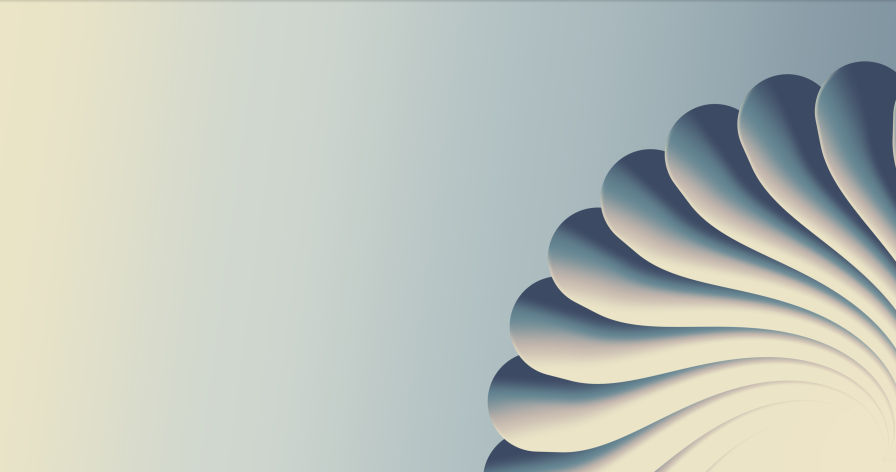
This background is drawn by a WebGL 1 fragment shader. Its source:

```glsl
precision highp float;

uniform vec2 u_resolution;

const float PI = 3.14159265;
const float STEP = 2.0 * PI / 28.0;   // angle between petals
const float RING = 0.743;             // distance of petal caps from the hub
const float CAP = 0.106;              // radius of a petal cap
const float BEND_START = 0.92;        // ring fraction where the swirl begins
const float BEND = 2.13;
const float PHASE = 0.172;

const vec3 CREAM = vec3(0.92, 0.895, 0.78);
const vec3 BLUSH = vec3(0.77, 0.715, 0.68);
const vec3 TEAL = vec3(0.40, 0.53, 0.58);
const vec3 NAVY = vec3(0.24, 0.29, 0.39);
const vec3 SAGE = vec3(0.81, 0.84, 0.81);
const vec3 MIST = vec3(0.69, 0.75, 0.76);
const vec3 SLATE = vec3(0.50, 0.58, 0.63);

// Wide horizontal wash, slightly slanted
vec3 backdrop(vec2 uv) {
    float t = uv.x + 0.07 * (0.5 - uv.y);
    vec3 color = mix(CREAM, SAGE, smoothstep(-0.02, 0.32, t));
    color = mix(color, MIST, smoothstep(0.28, 0.60, t));
    color = mix(color, SLATE, smoothstep(0.52, 1.04, t));
    return color * (1.0 - 0.12 * smoothstep(0.993, 1.0, uv.y));
}

// Angle of the lower petal edge at ring fraction s
float edgeAngle(float s) {
    float inward = max(BEND_START - s, 0.0);
    return -asin(CAP / RING) + BEND * inward * inward;
}

// Signed distance: round cap outside, swirling edge inside
float petalDistance(float s, float angle) {
    vec2 p = s * RING * vec2(cos(angle), sin(angle));
    float cap = length(p - vec2(RING, 0.0)) - CAP;
    float slope = 2.0 * BEND * s * max(BEND_START - s, 0.0);
    float body = (edgeAngle(s) - angle) * s * RING / sqrt(1.0 + slope * slope);
    float tangent = sqrt(1.0 - CAP * CAP / (RING * RING));
    return s < tangent ? body : cap;
}

// Ramp from lit cream to deep shade
vec3 petalRamp(float shade) {
    vec3 color = mix(CREAM, BLUSH, smoothstep(0.05, 0.36, shade));
    color = mix(color, TEAL, smoothstep(0.28, 0.62, shade));
    return mix(color, NAVY, smoothstep(0.55, 1.0, shade));
}

vec3 petalColor(float s, float across, float turn, float dist) {
    float shade = 0.7 * across + 1.1 * (s - 1.0) + 0.5 * turn;
    shade += 0.3 * min(s, 1.0) * smoothstep(0.55, 1.0, across);
    vec3 color = petalRamp(shade);
    float rim = smoothstep(-0.009, 0.0, dist) * (1.0 - smoothstep(0.1, 0.45, across));
    return mix(color, CREAM, 0.55 * rim);
}

void main() {
    vec2 uv = gl_FragCoord.xy / u_resolution;
    float aspect = u_resolution.x / u_resolution.y;
    float pixel = 1.0 / u_resolution.y;
    vec3 color = backdrop(uv);

    // Polar position around the hub, measured from its left side
    vec2 p = vec2(uv.x * aspect, uv.y) - vec2(aspect - 0.027, 0.022);
    float s = length(p) / RING;
    float angle = atan(p.y, -p.x);
    float turn = clamp((angle - PHASE) / (0.5 * PI - PHASE), -0.2, 1.2);
    float edge = edgeAngle(s);
    float index = floor((angle - PHASE - edge) / STEP);

    // Neighbouring petals, lowest layer first
    for (int k = -1; k <= 1; k++) {
        float local = angle - PHASE - (index + float(k)) * STEP;
        float dist = petalDistance(s, local);
        float cover = 1.0 - smoothstep(-0.7 * pixel, 0.7 * pixel, dist);
        float across = max((local - edge) / STEP, 0.0);
        color = mix(color, petalColor(s, across, turn, dist), cover);
    }

    // Warm glow at the hub
    float glow = exp(-9.0 * s * s);
    color = mix(color, CREAM + vec3(0.02, 0.0, 0.0), 0.75 * glow);

    gl_FragColor = vec4(color, 1.0);
}
```
